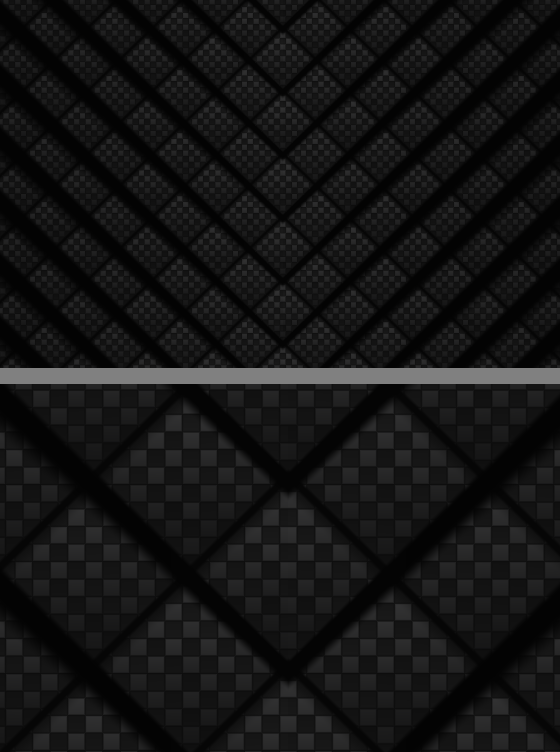
Top: the whole. Bottom: its middle third, enlarged.
Write a Shadertoy shader that draws this background.

```glsl
// Dark chevron panels: diamond tiles stacked in V-shaped bands, each tile
// covered with a small raised checker. Folded diagonal coordinates give the
// bands (v) and the cross seams (u); band shadows widen towards the sides.
#define PERIOD 0.1712      // vertical distance between chevron tips
#define TIP_Y 0.0700       // height of the lowest tip
#define AXIS_X 0.505       // mirror axis, as a share of the width
#define SLOPE 0.972        // steepness of the chevrons
#define CHECK 0.0159       // side of one checker square
#define SEAM 0.022         // half width of the cross seams, in periods
#define VARIATION 0.014    // random brightness of the squares

const vec3 BLACK = vec3(0.014);
const vec3 BASE_LOW = vec3(0.070);
const vec3 BASE_HIGH = vec3(0.098);
const vec3 CHECK_LOW = vec3(0.098, 0.098, 0.099);
const vec3 CHECK_HIGH = vec3(0.188, 0.188, 0.190);

float hash(vec2 p) {
    return fract(sin(dot(p, vec2(127.1, 311.7))) * 43758.5453);
}

// Raised checker in the coordinates of one tile; light falls from above.
vec3 checker(vec2 local, vec2 tile, float light, float pixel) {
    vec2 q = local / CHECK + 0.5;
    vec2 id = floor(q);
    vec2 f = fract(q) - 0.5;
    float aa = pixel / CHECK;
    float inside = 1.0 - smoothstep(-aa, aa, max(abs(f.x), abs(f.y)) - 0.46);
    float raised = 1.0 - mod(id.x + id.y, 2.0);
    float grain = (hash(id + tile * 17.0) - 0.5) * VARIATION;

    vec3 base = mix(BASE_LOW, BASE_HIGH, light) * (0.94 - 0.16 * f.y);
    vec3 square = mix(CHECK_LOW, CHECK_HIGH, light) * (1.0 + 0.12 * f.y);
    vec3 top = mix(base, square, raised) + grain;
    return mix(base * 0.72, top, inside);
}

void mainImage(out vec4 fragColor, in vec2 fragCoord) {
    float pixel = 1.0 / iResolution.y;
    float x = (fragCoord.x - AXIS_X * iResolution.x) * pixel;
    float y = fragCoord.y * pixel;
    float side = abs(x);

    // Diagonal lattice: u crosses the seams, v crosses the bands
    float a = side * SLOPE;
    vec2 uv = (vec2(y + a, y - a) - TIP_Y) / PERIOD;
    vec2 tile = floor(uv);
    vec2 cell = fract(uv);
    vec2 center = vec2((tile.x - tile.y) * 0.5 * PERIOD / SLOPE,
                       TIP_Y + (tile.x + tile.y + 1.0) * 0.5 * PERIOD);
    vec2 local = vec2(side, y) - center;

    // Checkered tile, brighter towards its top
    float light = smoothstep(-0.45, 0.38, local.y / PERIOD);
    vec3 color = checker(local, tile + step(0.0, x) * 31.0, light, pixel);
    float aa = 1.2 * pixel / PERIOD;

    // Cross seams, with a soft shadow on the tile below
    float seam = min(cell.x, 1.0 - cell.x);
    float seamLight = smoothstep(SEAM - aa, SEAM + aa + 0.015, seam);
    seamLight *= mix(0.55, 1.0, smoothstep(0.0, 0.13, 1.0 - cell.x));
    color = mix(BLACK * 1.8, color, seamLight);

    // Band shadow under each chevron edge, wider and softer at the sides
    float spread = clamp(side / 0.76, 0.0, 1.0);
    float below = 1.0 - cell.y;
    float solid = mix(0.075, 0.25, spread);
    float soft = mix(0.06, 0.30, spread);
    float bandLight = smoothstep(solid - aa, solid + soft + aa, below);
    bandLight *= smoothstep(0.0, aa + mix(0.025, 0.10, spread), cell.y);
    color = mix(BLACK, color, bandLight);

    color *= 1.0 - 0.14 * spread;
    fragColor = vec4(color, 1.0);
}
```
